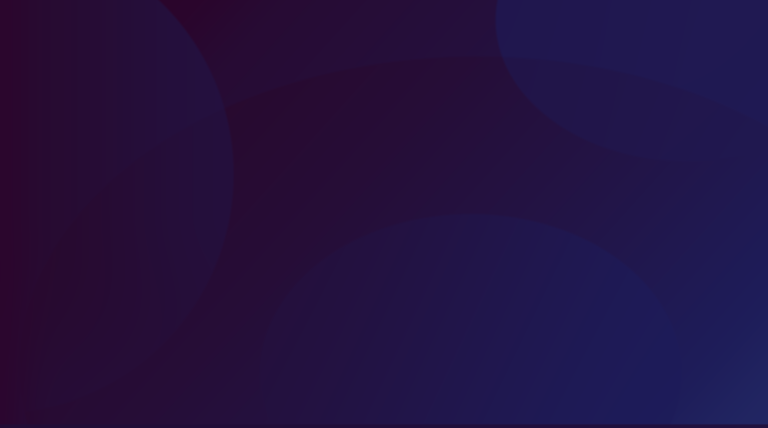
Reproduce this background procedurally as a WebGL 1 fragment shader.

```glsl
precision highp float;
// A dark plum-to-indigo backdrop: a diagonal colour ramp under large,
// translucent ellipses whose fills fade gently into the ramp.
// Lengths are in canvas heights, with the origin at the lower left.

uniform vec2 u_resolution;

// Soft-edged coverage of an axis-aligned ellipse.
float ellipse(vec2 p, vec2 center, vec2 radii) {
  vec2 q = (p - center) / radii;
  float k = length(q);
  float slope = max(length(q / radii), 0.001);
  float dist = k * (k - 1.0) / slope;
  float soft = max(0.004, 0.75 / u_resolution.y);
  return 1.0 - smoothstep(-soft, soft, dist);
}

// Diagonal ramp from maroon through violet to a lighter navy corner.
vec3 diagonalRamp(float t) {
  vec3 color = mix(vec3(0.165, 0.018, 0.170), vec3(0.151, 0.045, 0.205),
                   smoothstep(0.15, 0.27, t));
  color = mix(color, vec3(0.143, 0.060, 0.238), clamp((t - 0.27) / 0.18, 0.0, 1.0));
  color = mix(color, vec3(0.131, 0.084, 0.290), clamp((t - 0.45) / 0.19, 0.0, 1.0));
  color = mix(color, vec3(0.115, 0.111, 0.350), clamp((t - 0.64) / 0.24, 0.0, 1.0));
  return mix(color, vec3(0.130, 0.148, 0.385), smoothstep(0.87, 1.0, t));
}

void main() {
  vec2 p = gl_FragCoord.xy / u_resolution.y;
  float aspect = u_resolution.x / u_resolution.y;
  float t = (p.x + 0.9 * (1.0 - p.y)) / (aspect + 0.9);
  vec3 color = diagonalRamp(t);

  // Left disc: a horizontal ramp that dissolves toward the bottom.
  vec3 discColor = mix(vec3(0.153, 0.041, 0.192), vec3(0.139, 0.064, 0.247),
                       smoothstep(0.04, 0.56, p.x));
  float disc = ellipse(p, vec2(-0.014, 0.593), vec2(0.560));
  color = mix(color, discColor, disc * smoothstep(0.06, 0.50, p.y));

  // Upper right blue ellipse.
  vec3 blueColor = mix(vec3(0.122, 0.091, 0.312), vec3(0.123, 0.099, 0.325),
                       smoothstep(1.15, 1.75, p.x));
  float blue = ellipse(p, vec2(1.605, 0.953), vec2(0.447, 0.330));
  color = mix(color, blueColor, 0.9 * blue);

  // Broad arch: a slight warm, dark shift that fades along the diagonal.
  float arch = ellipse(p, vec2(1.116, 0.142), vec2(1.070, 0.726));
  float archFade = 1.0 - smoothstep(0.60, 1.0, t);
  color += vec3(0.005, -0.009, -0.023) * arch * archFade * mix(1.0, 0.5, disc);

  // Lower blue dome, blending into the ramp on both sides.
  vec3 domeColor = mix(vec3(0.139, 0.063, 0.240), vec3(0.114, 0.106, 0.348),
                       smoothstep(0.55, 1.62, p.x + 0.35 * (0.3 - p.y)));
  float dome = ellipse(p, vec2(1.100, 0.128), vec2(0.493, 0.372));
  color = mix(color, domeColor, 0.75 * dome);

  // Maroon glow along the left edge and a thin dark strip at the bottom.
  color = mix(color, vec3(0.176, 0.014, 0.170), 0.7 * exp(-p.x * p.x / 0.005));
  float strip = 1.0 - smoothstep(0.006, 0.011, p.y);
  color = mix(color, vec3(0.125, 0.050, 0.215), 0.8 * strip);

  gl_FragColor = vec4(color, 1.0);
}
```
